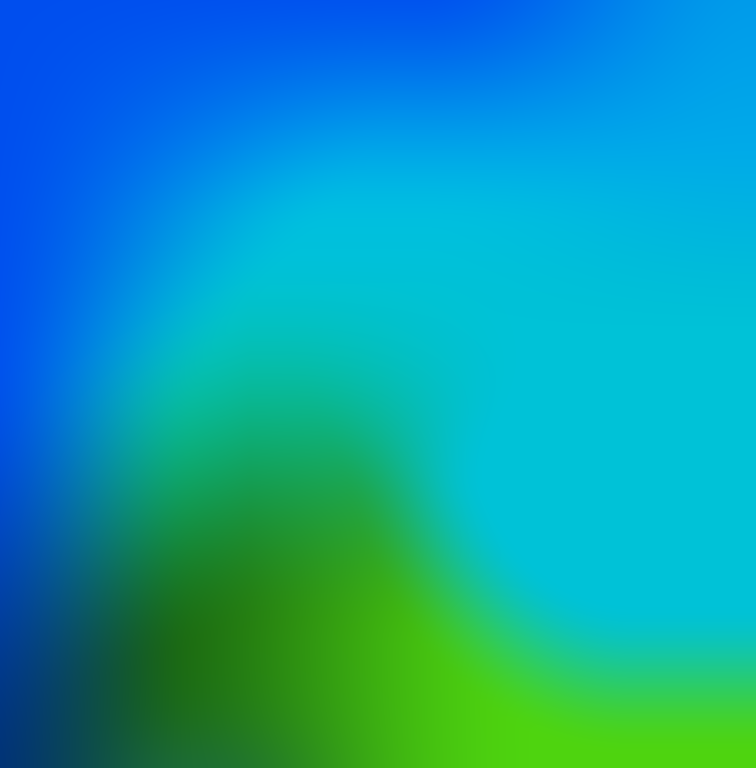
Reproduce this background procedurally as a Shadertoy shader.

```glsl
#define BLUE vec3(0.0, 0.305, 0.935)
#define NAVY vec3(0.0, 0.19, 0.47)
#define SKY vec3(0.0, 0.737, 0.91)
#define CYAN vec3(0.0, 0.76, 0.843)
#define FOREST vec3(0.086, 0.373, 0.07)
#define LIME vec3(0.306, 0.831, 0.06)
#define HAZE vec3(0.11, 0.42, 0.30)
#define POOL_CENTER vec2(0.84, 0.55)
#define POOL_RADII vec2(0.30, 0.335)

// Dark green on the left, brightening to lime on the lower right
vec3 groundColor(vec2 p) {
    float lime = smoothstep(0.12, 0.72, p.x) * smoothstep(0.4, 0.85, p.y);
    vec3 ground = mix(FOREST, LIME, lime);
    vec2 offset = (p - vec2(0.24, 1.03)) / vec2(0.17, 0.09);
    return mix(ground, HAZE, 0.65 * exp(-dot(offset, offset)));
}

// Zero inside the cyan pool, open towards the top and the right
float outsidePool(vec2 p) {
    vec2 q = p - POOL_CENTER;
    q = vec2(min(q.x, 0.0), max(q.y, 0.0)) / POOL_RADII;
    float softness = mix(0.55, 0.3, smoothstep(0.45, 0.65, p.y));
    return smoothstep(-softness, softness, length(q) - 1.0);
}

// Cover of the inner colours over the blue rim
float innerCover(vec2 p) {
    float leftWidth = mix(0.54, 0.26, smoothstep(0.1, 0.55, p.y));
    float left = smoothstep(-0.04, leftWidth, p.x);
    float top = smoothstep(-0.05, 0.3, p.y);
    float rightTop = min(0.7 + 0.7 * p.y, 1.0);
    return left * mix(top, rightTop, smoothstep(0.55, 1.0, p.x));
}

void mainImage(out vec4 fragColor, in vec2 fragCoord) {
    // p.y is the depth below the top edge
    vec2 p = fragCoord / iResolution.xy;
    p.y = 1.0 - p.y;

    // Water fades into ground, later near the left edge
    vec3 water = mix(SKY, CYAN, smoothstep(0.15, 0.4, p.y));
    float start = 0.32 + 0.35 * max(0.33 - p.x, 0.0);
    float fade = smoothstep(start, start + 0.5, p.y);
    vec3 land = mix(water, groundColor(p), vec3(fade, fade * fade, fade));
    vec3 inner = mix(water, land, outsidePool(p));

    // Blue rim, darkening downwards
    vec3 rim = mix(BLUE, NAVY, smoothstep(0.45, 1.05, p.y));
    fragColor = vec4(mix(rim, inner, innerCover(p)), 1.0);
}
```
